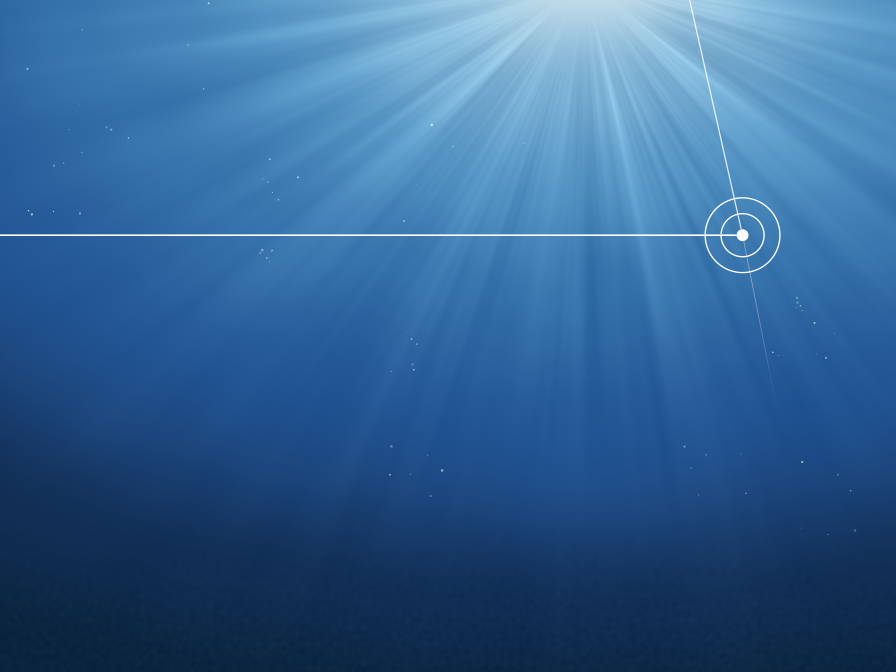
Reproduce this background procedurally as a Shadertoy shader.

```glsl
vec2 hash2(vec2 p) {
    vec3 q = fract(vec3(p.xyx) * vec3(0.1031, 0.1030, 0.0973));
    q += dot(q, q.yzx + 33.33);
    return fract((q.xx + q.yz) * q.zy);
}

float cornerSlope(vec2 cell, vec2 offset) {
    return dot(hash2(cell + 80.0) * 2.0 - 1.0, offset);
}

float gradientNoise(vec2 p) {
    vec2 i = floor(p), f = fract(p);
    vec2 u = f * f * f * (f * (f * 6.0 - 15.0) + 10.0);
    vec2 e = vec2(1.0, 0.0);
    return mix(mix(cornerSlope(i, f), cornerSlope(i + e, f - e), u.x),
               mix(cornerSlope(i + e.yx, f - e.yx), cornerSlope(i + 1.0, f - 1.0), u.x), u.y);
}

float segmentDistance(vec2 p, vec2 a, vec2 b) {
    vec2 along = b - a;
    return length(p - a - along * clamp(dot(p - a, along) / dot(along, along), 0.0, 1.0));
}

// Antialiased coverage of a shape of the given half width
float coverage(float dist, float halfWidth) {
    return clamp((halfWidth - dist) * iResolution.y + 0.5, 0.0, 1.0);
}

// Water colour, from the bright surface down into the deep
vec3 waterColor(float d) {
    vec3 c = mix(vec3(0.80, 0.89, 0.93), vec3(0.51, 0.71, 0.84), smoothstep(0.0, 0.17, d));
    c = mix(c, vec3(0.32, 0.57, 0.76), smoothstep(0.12, 0.32, d));
    c = mix(c, vec3(0.22, 0.46, 0.68), smoothstep(0.28, 0.47, d));
    c = mix(c, vec3(0.13, 0.33, 0.58), smoothstep(0.42, 0.70, d));
    c = mix(c, vec3(0.10, 0.25, 0.45), smoothstep(0.65, 0.86, d));
    c = mix(c, vec3(0.065, 0.18, 0.33), smoothstep(0.78, 0.95, d));
    return mix(c, vec3(0.04, 0.14, 0.24), smoothstep(0.92, 1.12, d));
}

// Light shafts fanning out below the surface
float sunRays(vec2 q) {
    float angle = atan(q.x, -q.y), r = length(q);
    float rays = 0.09 * gradientNoise(vec2(angle * 6.0, r * 1.5))
               + 0.10 * gradientNoise(vec2(angle * 15.0 + 7.0, r * 2.0))
               + 0.06 * gradientNoise(vec2(angle * 38.0, r * 3.0 + 4.0));
    float shafts[7] = float[7](-1.40, -1.20, -0.80, -0.45, 0.23, 0.85, 1.28);
    for (int i = 0; i < 7; i++) {
        float away = (angle - shafts[i]) / (0.035 + 0.015 * float(i % 3));
        rays += 0.075 * exp(-away * away);
    }
    return rays * smoothstep(0.03, 0.2, r) * exp(-2.6 * r * r);
}

// Bubbles scattered around loose groups: centre and spread
float bubbles(vec2 p) {
    vec3 groups[12] = vec3[12](
        vec3(0.396, 0.620, 0.010), vec3(1.193, 0.547, 0.010), vec3(0.405, 0.740, 0.040),
        vec3(0.150, 0.810, 0.050), vec3(0.080, 0.710, 0.050), vec3(0.590, 0.470, 0.040),
        vec3(0.630, 0.310, 0.050), vec3(0.680, 0.740, 0.120), vec3(1.250, 0.260, 0.060),
        vec3(1.200, 0.480, 0.050), vec3(1.070, 0.280, 0.060), vec3(0.200, 0.900, 0.160));
    float sum = 0.0;
    for (int g = 0; g < 12; g++) {
        for (int k = 0; k < 6; k++) {
            vec2 seed = vec2(float(g) * 7.3 + 2.0, float(k) * 3.7 + 5.0);
            vec2 center = groups[g].xy + groups[g].z * (hash2(seed) * 2.0 - 1.0);
            vec2 look = hash2(seed + 41.0);
            sum += coverage(length(p - center), mix(0.0003, 0.0019, look.x)) * mix(0.25, 0.85, look.y);
        }
    }
    return min(sum, 1.0);
}

void mainImage(out vec4 fragColor, in vec2 fragCoord) {
    vec2 p = fragCoord / iResolution.y;
    vec2 fromSun = p - vec2(0.87, 1.03);

    // Water, with soft uneven drifts
    float depth = length(fromSun * vec2(0.62, 1.0));
    depth += 0.05 * gradientNoise(p * 3.0) + 0.02 * gradientNoise(p * 9.0);
    vec3 color = waterColor(depth);
    color += sunRays(fromSun) * vec3(0.95, 1.0, 0.85);

    // Fine grain near the sea floor
    color += 0.025 * gradientNoise(p * 110.0) * smoothstep(0.3, 0.0, p.y);
    color = mix(color, vec3(0.85, 0.95, 1.0), bubbles(p));

    // Slanted pointer, fading out below the target
    vec2 target = vec2(1.105, 0.650);
    float slant = coverage(segmentDistance(p, vec2(1.024, 1.01), target), 0.0009) * 0.85;
    float tail = coverage(segmentDistance(p, target, vec2(1.160, 0.372)), 0.0006)
               * 0.6 * smoothstep(0.372, 0.6, p.y);
    color = mix(color, vec3(0.80, 0.78, 0.88), tail);

    // Level line, rings and dot
    float r = length(p - target);
    float marks = coverage(segmentDistance(p, vec2(-0.1, target.y), target), 0.0012);
    marks = max(marks, coverage(abs(r - 0.0556), 0.0010));
    marks = max(marks, coverage(abs(r - 0.0320), 0.0010));
    marks = max(marks, coverage(r, 0.0088));
    color = mix(color, vec3(1.0), max(marks, slant));

    fragColor = vec4(clamp(color, 0.0, 1.0), 1.0);
}
```
